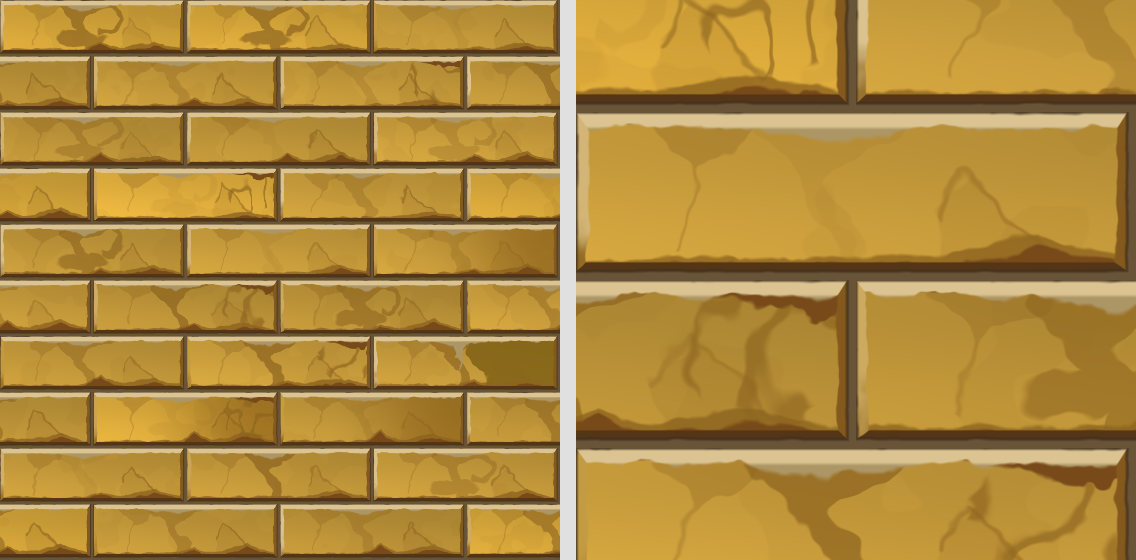
Left, the full canvas; right, a detail of the centre.
Write a three.js fragment shader that draws this texture.

```glsl
// Weathered golden brick wall in running bond, with bevels, stains, cracks and chips.
varying vec2 vUv;

// Lengths inside a brick are measured in row heights.
const float COLUMNS = 3.0;
const float ROWS = 10.0;
const float CELL_WIDTH = ROWS / COLUMNS;
const vec2 JOINT = vec2(0.05, 0.05);
const float BEVEL_LEFT = 0.07;
const float BEVEL_RIGHT = 0.065;
const float BEVEL_TOP = 0.10;
const float BEVEL_BOTTOM = 0.055;
const float EDGE = 0.013;
const float BRIGHT_SHARE = 0.16;
const float FLOOD_SHARE = 0.10;
const float DUSK_SHARE = 0.25;
const float HOOK_SHARE = 0.4;
const float SCORCH_SHARE = 0.15;
const float SPIKE_SHARE = 0.06;

const vec3 GOLD = vec3(0.755, 0.59, 0.225);
const vec3 BRIGHT_GOLD = vec3(0.85, 0.66, 0.23);
const vec3 STAIN = vec3(0.55, 0.39, 0.12);
const vec3 DUSK = vec3(0.57, 0.40, 0.11);
const vec3 OLIVE = vec3(0.50, 0.38, 0.08);
const vec3 RUST = vec3(0.47, 0.29, 0.10);
const vec3 SHADE = vec3(0.33, 0.21, 0.09);
const vec3 CREAM = vec3(0.86, 0.77, 0.57);
const vec3 DULL_CREAM = vec3(0.68, 0.59, 0.40);
const vec3 MORTAR = vec3(0.41, 0.33, 0.22);
const vec3 GAP = vec3(0.24, 0.18, 0.11);

float hash(vec2 p) {
  return fract(sin(dot(p, vec2(127.1, 311.7))) * 43758.5453);
}

float noise(vec2 p) {
  vec2 i = floor(p), f = fract(p);
  f = f * f * (3.0 - 2.0 * f);
  return mix(mix(hash(i), hash(i + vec2(1.0, 0.0)), f.x),
             mix(hash(i + vec2(0.0, 1.0)), hash(i + 1.0), f.x), f.y);
}

float fbm(vec2 p) {
  return 0.55 * noise(p) + 0.3 * noise(p * 2.1 + 7.0) + 0.15 * noise(p * 4.3 + 19.0);
}

// Coverage of a shape from its signed distance
float fill(float d) { return 1.0 - smoothstep(-EDGE, EDGE, d); }

// One for the given share of bricks
float chosen(vec2 id, float salt, float share) { return step(1.0 - share, hash(id + salt)); }

float segment(vec2 p, vec2 a, vec2 b) {
  vec2 ab = b - a;
  return length(p - a - ab * clamp(dot(p - a, ab) / dot(ab, ab), 0.0, 1.0));
}

// Pointed hump along an edge
float hump(float x, float centre, float width) {
  float h = max(0.0, 1.0 - abs(x - centre) / width);
  return h * h;
}

// Face of one brick: tone, stains and cracks
vec3 brickFace(vec2 p, vec2 id) {
  vec2 seed = id * 13.7;
  vec2 q = p + 0.22 * (vec2(fbm(p * 3.5 + seed), fbm(p * 3.5 + seed + 41.0)) - 0.5);
  float along = p.x / CELL_WIDTH;
  float strength = mix(0.1, 0.75, pow(hash(id + 1.9), 1.5));

  vec3 col = mix(GOLD, BRIGHT_GOLD, chosen(id, 3.1, BRIGHT_SHARE)) * (0.95 + 0.09 * hash(id));
  col *= mix(1.05, 0.95, smoothstep(0.1, 0.9, p.y)) * (1.0 + 0.08 * (0.5 - along));
  col = mix(col, DUSK, 0.75 * chosen(id, 9.4, DUSK_SHARE) * smoothstep(0.25, 0.95, along));
  col = mix(col, STAIN, 0.07 * fill(0.56 - fbm(p * 1.6 + seed)));

  // Dark flood over the right half
  float floodEdge = 1.85 + 0.2 * sin(q.y * 7.0) - q.x;
  col = mix(col, OLIVE, 0.85 * chosen(id, 8.3, FLOOD_SHARE) * fill(floodEdge));

  // Funnel hanging from the top, running into a vein
  float funnel = abs(q.x - 0.55 - 0.28 * q.y) - 0.012 - 0.36 * smoothstep(0.58, 0.95, q.y);
  col = mix(col, STAIN, 0.33 * fill(max(funnel, 0.17 - q.y)));

  // Central stain, sometimes with a hook and a pool
  float column = abs(q.x - 1.5 - 0.12 * sin(q.y * 7.0)) - 0.1 - 0.4 * smoothstep(0.6, 0.95, q.y);
  float hook = max(abs(length(q - vec2(1.9, 0.66)) - 0.23) - 0.05, 1.8 - q.x);
  float pool = (length((q - vec2(1.45, 0.3)) / vec2(0.45, 0.15)) - 1.0) * 0.15;
  hook = mix(1.0, min(hook, pool), chosen(id, 2.2, HOOK_SHARE));
  col = mix(col, STAIN, strength * fill(min(column, hook)));

  // Peaked crack with a faint shadow below it
  float crack = min(segment(q, vec2(2.17, 0.38), vec2(2.3, 0.66)),
                    segment(q, vec2(2.3, 0.66), vec2(2.8, 0.18)));
  float under = max(abs(q.x - 2.45) - 0.3, q.y - 0.62 + 0.95 * abs(q.x - 2.35));
  col = mix(col, STAIN, 0.15 * fill(under));
  col = mix(col, STAIN, mix(0.3, 0.6, hash(id + 6.4)) * fill(crack - 0.017));

  // Branching scorch near the right end
  float veins = abs(noise(q * vec2(4.5, 2.6) + seed) - 0.5) * 0.3 - 0.024;
  float region = length((q - vec2(2.8, 0.6)) / vec2(0.5, 0.42)) - 1.0;
  return mix(col, STAIN, 0.65 * chosen(id, 5.7, SCORCH_SHARE) * fill(max(veins, region * 0.3)));
}

void main() {
  // Running bond: odd rows counted from the top shift by half a brick
  float row = floor((1.0 - vUv.y) * ROWS);
  float u = vUv.x * COLUMNS + 0.5 * mod(row, 2.0);
  vec2 id = vec2(mod(floor(u), COLUMNS), row);
  vec2 p = vec2(fract(u) * CELL_WIDTH, fract(vUv.y * ROWS));
  float left = p.x, right = CELL_WIDTH - JOINT.x - p.x;
  float top = 1.0 - p.y, bottom = p.y - JOINT.y;
  float rough = fbm(p * 6.0 + id * 9.3);
  vec3 col = brickFace(p, id);

  // Rust chips with a stained rim along the bottom and in the upper right corner
  float chip = BEVEL_BOTTOM - 0.02 + mix(0.3, 1.0, hash(id + 2.6)) * 0.18 * hump(p.x, 2.75, 0.65)
    + hash(id + 4.1) * 0.2 * hump(p.x, 1.8, 0.4) + 0.08 * (rough - 0.4);
  col = mix(col, STAIN, 0.8 * fill(bottom - chip - 0.035 - 0.05 * hump(p.x, 2.5, 1.0)));
  col = mix(col, RUST, fill(bottom - chip));
  float corner = chosen(id, 5.7, SCORCH_SHARE) * smoothstep(2.2, 3.1, p.x);
  col = mix(col, RUST, fill(top - BEVEL_TOP - corner * (0.22 * rough + 0.02) + 0.03));

  // Mitred bevels: lit on the left and top, shaded on the right and bottom
  float spike = chosen(id, 4.8, SPIKE_SHARE) * hump(p.x + 0.1 * rough, 1.6, 0.12);
  float topDepth = BEVEL_TOP + 0.09 * (rough - 0.5) + 0.09 * hump(p.x, 1.5, 0.7) + 0.45 * spike;
  float l = left / (BEVEL_LEFT + 0.05 * (rough - 0.5)), t = top / topDepth;
  float r = right / (BEVEL_RIGHT + 0.05 * (rough - 0.5)), b = bottom / BEVEL_BOTTOM;
  vec3 leftColor = mix(STAIN, mix(GOLD, CREAM, hash(id + 7.2)), smoothstep(0.1, 0.65, p.y + 0.4 * rough));
  vec3 topColor = mix(CREAM, DULL_CREAM, smoothstep(0.08, 0.11, top));
  vec3 lit = mix(leftColor, topColor, smoothstep(-0.1, 0.1, l - t));
  vec3 shaded = mix(mix(RUST, STAIN, 0.6), SHADE, smoothstep(-0.1, 0.1, r - b));
  vec3 bevel = mix(lit, shaded, smoothstep(-0.1, 0.1, min(l, t) - min(r, b)));
  col = mix(col, bevel, 1.0 - smoothstep(0.88, 1.12, min(min(l, t), min(r, b))));

  // Mortar joint, darkest against the brick
  float outside = 0.008 + 0.03 * max(0.0, rough - 0.55) - min(min(left, right), min(top, bottom));
  vec3 joint = mix(GAP, MORTAR, smoothstep(0.0, 0.025, outside));
  gl_FragColor = vec4(mix(col, joint, 1.0 - fill(outside)), 1.0);
}
```
